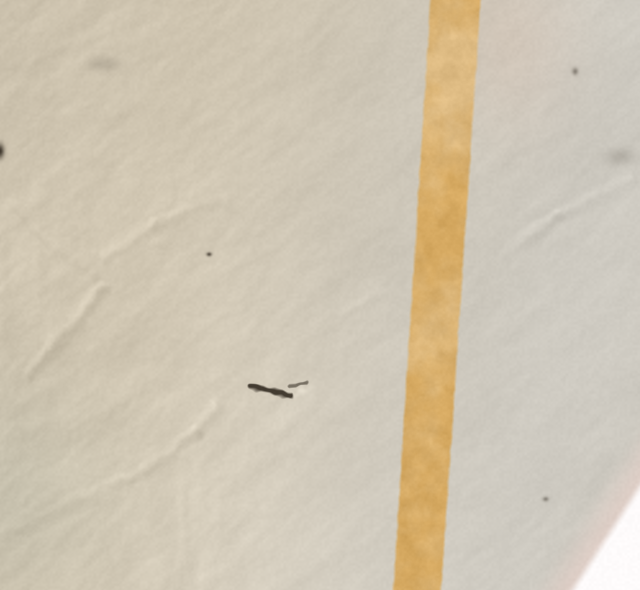
Give the GLSL for this texture, as a Shadertoy shader.

```glsl
#define WALL_WARM vec3(0.815, 0.775, 0.695)
#define WALL_COOL vec3(0.800, 0.785, 0.750)
#define STRIPE_DEEP vec3(0.835, 0.655, 0.365)
#define STRIPE_PALE vec3(0.875, 0.735, 0.510)
#define MARK_COLOR vec3(0.23, 0.20, 0.16)
#define CORNER_COLOR vec3(0.995, 0.985, 0.985)
#define RELIEF 0.22
#define GRAIN 0.018
#define CREASE 0.040

float hash(vec2 p) {
    vec3 q = fract(vec3(p.xyx) * 0.1031);
    q += dot(q, q.yzx + 33.33);
    return fract((q.x + q.y) * q.z);
}

float noise(vec2 p) {
    vec2 i = floor(p), f = fract(p);
    f = f * f * (3.0 - 2.0 * f);
    return mix(mix(hash(i), hash(i + vec2(1, 0)), f.x),
               mix(hash(i + vec2(0, 1)), hash(i + vec2(1, 1)), f.x), f.y);
}

float fbm(vec2 p) {
    float sum = 0.0, amp = 0.5;
    for (int i = 0; i < 5; i++) {
        sum += amp * noise(p);
        p = mat2(0.8, 0.6, -0.6, 0.8) * p * 2.03 + 17.0;
        amp *= 0.5;
    }
    return sum;
}

float segment(vec2 p, vec2 a, vec2 b) {
    vec2 d = b - a;
    return length(p - a - d * clamp(dot(p - a, d) / dot(d, d), 0.0, 1.0));
}

// Soft round stain with half-size r
float spot(vec2 p, vec2 center, vec2 r) {
    vec2 q = (p - center) / r;
    return exp(-dot(q, q));
}

// Raised fold: lit on its upper left, shaded on its lower right
float crease(vec2 p, vec2 a, vec2 b) {
    vec2 lit = vec2(-0.005, 0.006);
    float light = smoothstep(0.011, 0.0, segment(p - lit, a, b));
    float shade = smoothstep(0.014, 0.0, segment(p + lit, a, b));
    return light - shade;
}

// Plaster height, with diagonal trowel strokes
float plaster(vec2 p) {
    vec2 stroke = vec2(dot(p, vec2(0.75, 0.66)), dot(p, vec2(-0.66, 0.75)));
    return 0.55 * fbm(p * 13.0) + 0.45 * fbm(stroke * vec2(9.0, 26.0) + 5.0);
}

vec3 wall(vec2 p) {
    vec3 col = mix(WALL_WARM, WALL_COOL, smoothstep(0.15, 1.05, p.x + 0.25 * (0.5 - p.y)));
    col += 0.025 * spot(p, vec2(0.46, 0.08), vec2(0.34, 0.40));
    col -= vec3(0.045, 0.030, 0.025) * spot(p, vec2(0.0, 0.16), vec2(0.20, 0.20));
    col -= 0.025 * spot(p, vec2(0.0, 0.98), vec2(0.30, 0.26));
    col += vec3(0.020, -0.002, -0.008) * spot(p, vec2(0.87, 0.93), vec2(0.10, 0.14));
    col += 0.045 * (fbm(p * 5.0 + 3.0) - 0.48);

    // Surface relief, rougher on the left
    float rough = mix(1.0, 0.55, smoothstep(0.1, 0.75, p.x));
    col += RELIEF * rough * (plaster(p) - plaster(p + vec2(-0.006, 0.007)));
    float streaks = noise(vec2(p.x * 85.0, p.y * 7.0)) - 0.5;
    col += 0.035 * streaks * spot(p, vec2(0.32, 0.10), vec2(0.11, 0.16));
    col += 0.030 * streaks * spot(p, vec2(0.06, 0.52), vec2(0.10, 0.14));

    // Folds along broken diagonal paths
    vec2 q = p + 0.04 * (vec2(fbm(p * 14.0), fbm(p * 14.0 + 40.0)) - 0.48);
    float folds = crease(q, vec2(0.05, 0.37), vec2(0.18, 0.51));
    folds += 0.7 * crease(q, vec2(0.18, 0.56), vec2(0.27, 0.62));
    folds += 0.6 * crease(q, vec2(0.27, 0.62), vec2(0.38, 0.655));
    folds += crease(q, vec2(0.25, 0.21), vec2(0.34, 0.27));
    folds += 0.9 * crease(q, vec2(0.34, 0.27), vec2(0.37, 0.32));
    folds += 0.5 * crease(q, vec2(0.03, 0.11), vec2(0.25, 0.21));
    folds += 0.6 * crease(q, vec2(0.02, 0.65), vec2(0.16, 0.53));
    folds += 0.7 * crease(q, vec2(0.86, 0.57), vec2(0.94, 0.635));
    folds += 0.7 * crease(q, vec2(0.94, 0.635), vec2(1.07, 0.695));
    folds += 0.4 * crease(q, vec2(0.58, 0.47), vec2(0.68, 0.51));
    return col + CREASE * folds * (0.3 + noise(p * 24.0));
}

void mainImage(out vec4 fragColor, in vec2 fragCoord) {
    vec2 p = fragCoord / iResolution.y;
    float aa = 1.5 / iResolution.y;
    vec3 col = wall(p);

    // Slanted painted stripe with worn patches
    float ragged = 0.004 * (fbm(p * 55.0) - 0.48);
    float edge = abs(p.x - mix(0.707, 0.7725, p.y) + ragged) - mix(0.0405, 0.0425, p.y);
    float worn = spot(p, vec2(0.76, 0.86), vec2(0.10, 0.13))
               + 0.5 * spot(p, vec2(0.73, 0.46), vec2(0.08, 0.09));
    worn += 1.2 * (fbm(p * 26.0 + 9.0) - 0.42);
    vec3 paint = mix(STRIPE_DEEP, STRIPE_PALE, clamp(worn, 0.0, 1.0));
    paint += 0.10 * (fbm(p * 48.0) - 0.48);
    col = mix(col, paint, 0.97 * smoothstep(aa + 0.001, -aa - 0.001, edge));

    // Smudges and specks
    float dirt = 0.17 * spot(p, vec2(0.177, 0.891), vec2(0.026, 0.012));
    dirt += 0.16 * spot(p, vec2(1.052, 0.734), vec2(0.025, 0.014));
    dirt += 0.75 * spot(p, vec2(0.3545, 0.569), vec2(0.0045, 0.0035));
    dirt += 0.95 * spot(p, vec2(0.0, 0.744), vec2(0.007, 0.012));
    dirt += 0.45 * spot(p, vec2(0.975, 0.879), vec2(0.005, 0.006));
    dirt += 0.45 * spot(p, vec2(0.925, 0.154), vec2(0.005, 0.004));

    // Dark gouge, its short branch and pale chips
    vec2 g = p + 0.006 * (vec2(noise(p * 90.0), noise(p * 90.0 + 30.0)) - 0.5);
    float chips = spot(g, vec2(0.508, 0.337), vec2(0.017, 0.010))
                + spot(g, vec2(0.365, 0.315), vec2(0.006, 0.012));
    col += 0.10 * chips * noise(p * 110.0);
    dirt += 0.95 * smoothstep(0.0075, 0.002, segment(g, vec2(0.427, 0.344), vec2(0.493, 0.329)));
    dirt += 0.60 * smoothstep(0.005, 0.001, segment(g, vec2(0.492, 0.348), vec2(0.520, 0.351)));
    col = mix(col, MARK_COLOR, clamp(dirt, 0.0, 1.0));

    // Overexposed corner with a rosy halo
    float corner = dot(p - vec2(0.972, 0.0), vec2(0.839, -0.545));
    col = mix(col, vec3(0.91, 0.82, 0.79), 0.65 * smoothstep(-0.065, 0.0, corner));
    col = mix(col, CORNER_COLOR, smoothstep(-0.010, 0.008, corner));

    col += GRAIN * (noise(p * 230.0) - 0.5);
    fragColor = vec4(clamp(col, 0.0, 1.0), 1.0);
}
```
